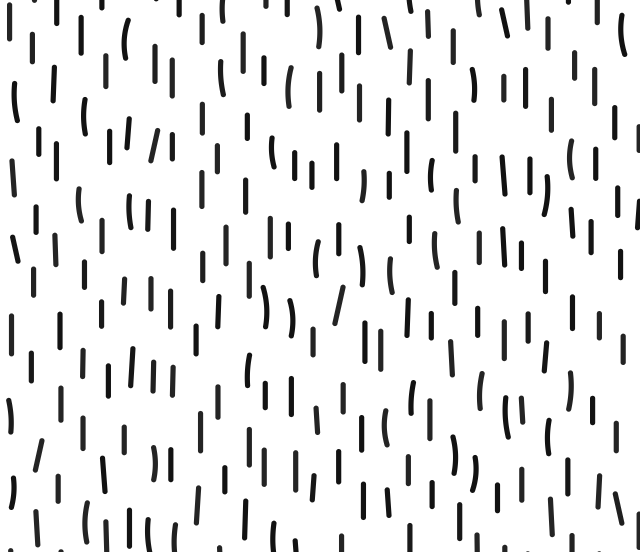
This pattern is drawn by a WebGL 1 fragment shader. Its source:

```glsl
precision highp float;
// Scattered short ink dashes on white: mostly upright, some tilted or bowed.
// Each staggered column is cut into cells, and every cell holds one jittered
// round-capped stroke drawn from an exact segment or arc distance.

uniform vec2 u_resolution;

// Lengths are fractions of the canvas height.
const vec2 CELL = vec2(0.0423, 0.1435);
const float STROKE_RADIUS = 0.0047;
const float STAGGER = 0.382;
const vec3 PAPER = vec3(1.0);
const vec3 INK_DEEP = vec3(0.07);
const vec3 INK_SOFT = vec3(0.14);

float hash(vec2 p, float seed) {
  vec3 q = fract(vec3(p.xyx) * vec3(0.1031, 0.1030, 0.0973) + seed * 0.1371);
  q += dot(q, q.yzx + 33.33);
  return fract((q.x + q.y) * q.z);
}

// Value in -1..1
float signedHash(vec2 p, float seed) {
  return 2.0 * hash(p, seed) - 1.0;
}

vec2 rotate(vec2 p, float angle) {
  float c = cos(angle), s = sin(angle);
  return vec2(c * p.x - s * p.y, s * p.x + c * p.y);
}

// Upright capsule centred on the origin
float segmentDistance(vec2 p, float halfLength, float radius) {
  p.y -= clamp(p.y, -halfLength, halfLength);
  return length(p) - radius;
}

// Round-capped arc through the origin, bulging to the left
float arcDistance(vec2 p, float halfLength, float bendRadius, float radius) {
  float limit = halfLength / bendRadius;
  float a = clamp(atan(p.y, bendRadius - p.x), -limit, limit);
  vec2 nearest = bendRadius * vec2(1.0 - cos(a), sin(a));
  return length(p - nearest) - radius;
}

// One dash whose kind, tilt and length depend on its cell
float dashDistance(vec2 p, vec2 id) {
  float kind = hash(id, 1.0);
  float size = hash(id, 2.0);
  float lean = signedHash(id, 3.0);

  if (kind < 0.23) {
    float side = hash(id, 4.0) < 0.7 ? 1.0 : -1.0;
    p = rotate(p, 0.08 * lean);
    p.x *= side;
    float bendRadius = mix(0.12, 0.22, hash(id, 5.0));
    return arcDistance(p, mix(0.026, 0.036, size), bendRadius, STROKE_RADIUS);
  }

  float tilt = 0.0;
  if (kind < 0.42) tilt = 0.09 * lean;
  if (kind < 0.26) tilt = 0.22 * sign(lean);
  return segmentDistance(rotate(p, tilt), mix(0.021, 0.035, size), STROKE_RADIUS);
}

vec3 drawDashes(vec2 p, float pixel) {
  vec3 color = PAPER;
  float column = floor(p.x / CELL.x);

  // Strokes may lean into the neighbouring columns
  for (int i = -1; i <= 1; i++) {
    float c = column + float(i);
    float shift = c * STAGGER + 0.3 * signedHash(vec2(c, 7.0), 6.0);
    float row = floor(p.y / CELL.y + shift);
    vec2 id = vec2(c, row) + 40.0;

    vec2 center = vec2(c + 0.5, row + 0.5 - shift) * CELL;
    center += vec2(0.2, 0.12) * CELL * vec2(signedHash(id, 8.0), signedHash(id, 9.0));

    float d = dashDistance(p - center, id);
    float coverage = clamp(0.5 - d / pixel, 0.0, 1.0);
    vec3 ink = mix(INK_DEEP, INK_SOFT, smoothstep(0.3, 0.7, hash(id, 10.0)));
    color = mix(color, ink, coverage);
  }
  return color;
}

void main() {
  vec2 p = gl_FragCoord.xy / u_resolution.y;
  gl_FragColor = vec4(drawDashes(p, 1.0 / u_resolution.y), 1.0);
}
```
